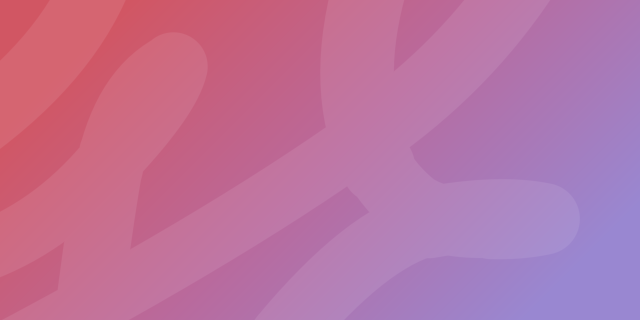
Reproduce this background procedurally as a WebGL 2 fragment shader.

```glsl
#version 300 es
precision highp float;
// Diagonal red to violet gradient under translucent, looping ribbon strokes.

#define RED vec3(0.82, 0.338, 0.39)
#define MAUVE vec3(0.725, 0.415, 0.615)
#define VIOLET vec3(0.60, 0.53, 0.82)
#define FADE_START 0.14
#define FADE_END 0.88
#define RIBBON_OPACITY 0.09
#define RIBBON_TINT vec3(1.0, 0.98, 1.0)
#define CURVE_STEPS 16

uniform vec2 u_resolution;
out vec4 fragColor;

float segmentDistance(vec2 p, vec2 a, vec2 b) {
    vec2 pa = p - a, ba = b - a;
    return length(pa - ba * clamp(dot(pa, ba) / dot(ba, ba), 0.0, 1.0));
}

// Signed distance to a round-capped quadratic curve of the given radius.
float stroke(vec2 p, vec2 a, vec2 control, vec2 b, float radius) {
    float nearest = 1e3;
    vec2 previous = a;
    for (int i = 1; i <= CURVE_STEPS; i++) {
        float t = float(i) / float(CURVE_STEPS);
        vec2 point = mix(mix(a, control, t), mix(control, b, t), t);
        nearest = min(nearest, segmentDistance(p, previous, point));
        previous = point;
    }
    return nearest - radius;
}

// Band cutting the upper left corner.
float cornerBand(vec2 p) {
    return stroke(p, vec2(0.326, 1.117), vec2(0.234, 0.840), vec2(-0.078, 0.607), 0.105);
}

// Tight upright loop on the left.
float leftLoop(vec2 p) {
    vec2 tip = vec2(0.542, 0.792), rise = vec2(0.354, 0.521), fall = vec2(0.341, 0.471);
    float d = stroke(p, vec2(-0.052, 0.213), vec2(0.182, 0.302), rise, 0.093);
    d = min(d, stroke(p, rise, vec2(0.521, 0.701), tip, 0.107));
    d = min(d, stroke(p, tip, vec2(0.391, 0.714), fall, 0.105));
    return min(d, stroke(p, fall, vec2(0.318, 0.349), vec2(0.279, 0.049), 0.104));
}

// Long sweep from the lower left to the top edge.
float diagonalSweep(vec2 p) {
    vec2 middle = vec2(1.146, 0.576);
    float d = stroke(p, vec2(-0.104, -0.165), vec2(0.677, 0.240), middle, 0.095);
    return min(d, stroke(p, middle, vec2(1.458, 0.792), vec2(1.650, 1.091), 0.108));
}

// Loop that drops from the top, turns at the right and leaves at the bottom.
float rightLoop(vec2 p) {
    vec2 tip = vec2(1.700, 0.316), bend = vec2(1.182, 0.479), turn = vec2(1.302, 0.346);
    vec2 under = vec2(1.536, 0.302), back = vec2(1.341, 0.305);
    float d = stroke(p, vec2(1.158, 1.052), vec2(1.063, 0.714), bend, 0.115);
    d = min(d, stroke(p, bend, vec2(1.229, 0.401), turn, 0.107));
    d = min(d, stroke(p, turn, vec2(1.385, 0.297), under, 0.108));
    d = min(d, stroke(p, under, vec2(1.628, 0.300), tip, 0.112));
    d = min(d, stroke(p, tip, vec2(1.562, 0.345), back, 0.112));
    return min(d, stroke(p, back, vec2(1.146, 0.258), vec2(0.885, -0.055), 0.105));
}

void main() {
    vec2 p = gl_FragCoord.xy / u_resolution.y;
    float aspect = u_resolution.x / u_resolution.y;

    // Background runs from the upper left to the lower right.
    float diagonal = (p.x + 1.0 - p.y) / (aspect + 1.0);
    float fade = clamp((diagonal - FADE_START) / (FADE_END - FADE_START), 0.0, 1.0);
    vec3 color = mix(RED, MAUVE, min(2.0 * fade, 1.0));
    color = mix(color, VIOLET, max(2.0 * fade - 1.0, 0.0));

    // All ribbons share one veil, so crossings stay even.
    float d = min(min(cornerBand(p), leftLoop(p)), min(diagonalSweep(p), rightLoop(p)));
    float edge = 0.75 / u_resolution.y;
    float veil = 1.0 - smoothstep(-edge, edge, d);
    color = mix(color, RIBBON_TINT, RIBBON_OPACITY * veil);

    fragColor = vec4(color, 1.0);
}
```
